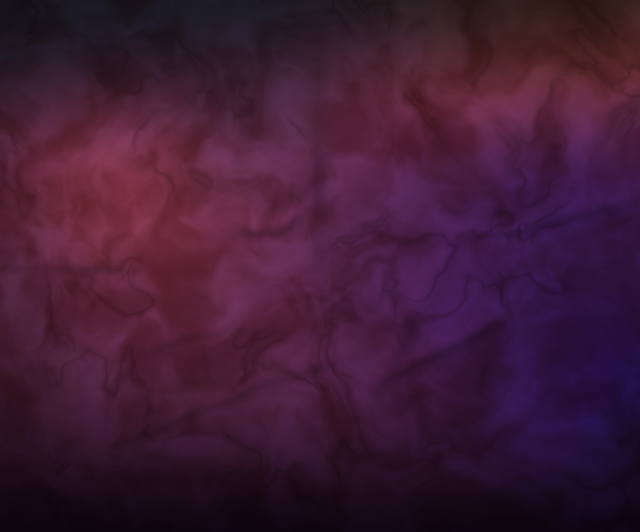
Give the GLSL for this background, as a Shadertoy shader.

```glsl
#define PLUM vec3(0.36, 0.15, 0.27)
#define BLUSH vec3(0.55, 0.22, 0.30)
#define RUST vec3(0.40, 0.17, 0.14)
#define MAUVE vec3(0.34, 0.18, 0.30)
#define VIOLET vec3(0.26, 0.10, 0.31)
#define INDIGO vec3(0.12, 0.05, 0.29)
#define SLATE vec3(0.10, 0.09, 0.13)
#define UMBER vec3(0.17, 0.11, 0.09)
#define MOTTLE 0.85
#define VEINS 0.26
#define RELIEF 0.20
#define FOLD 0.15

float hash(vec2 p) {
    return fract(sin(dot(p, vec2(127.1, 311.7))) * 43758.5453);
}

float noise(vec2 p) {
    vec2 cell = floor(p), f = fract(p);
    f = f * f * (3.0 - 2.0 * f);
    float low = mix(hash(cell), hash(cell + vec2(1, 0)), f.x);
    float high = mix(hash(cell + vec2(0, 1)), hash(cell + vec2(1, 1)), f.x);
    return mix(low, high, f.y);
}

float fbm(vec2 p) {
    float sum = 0.0, amp = 0.5;
    for (int i = 0; i < 4; i++) {
        sum += amp * noise(p);
        p = mat2(1.6, 1.2, -1.2, 1.6) * p + 7.3;
        amp *= 0.5;
    }
    return sum;
}

// Soft elliptical weight
float glow(vec2 uv, vec2 center, vec2 radius) {
    vec2 d = (uv - center) / radius;
    return exp(-dot(d, d));
}

// Paper ridge from a to b: lit on one side, shaded on the other
float crease(vec2 uv, vec2 a, vec2 b, float width) {
    vec2 dir = normalize(b - a), rel = uv - a;
    float along = dot(rel, dir) / length(b - a);
    float side = dot(rel, vec2(-dir.y, dir.x)) / width;
    float ends = smoothstep(-0.1, 0.3, along) * smoothstep(1.1, 0.7, along);
    float shade = 0.45 * exp(-pow(side - 1.4, 2.0) * 0.5) - exp(-pow(side + 0.4, 2.0));
    return shade * ends;
}

// Broad colour washes
vec3 washes(vec2 uv) {
    vec3 col = PLUM;
    col = mix(col, BLUSH, 0.85 * glow(uv, vec2(0.20, 0.64), vec2(0.19, 0.19)));
    col = mix(col, BLUSH, 0.70 * glow(uv, vec2(0.76, 0.83), vec2(0.22, 0.13)));
    col = mix(col, RUST, 0.80 * glow(uv, vec2(0.95, 0.91), vec2(0.28, 0.13)));
    col = mix(col, MAUVE, 0.75 * glow(uv, vec2(0.39, 0.80), vec2(0.13, 0.13)));
    col = mix(col, VIOLET, 0.75 * glow(uv, vec2(0.76, 0.42), vec2(0.24, 0.32)));
    col = mix(col, VIOLET * 0.86, 0.80 * glow(uv, vec2(0.93, 0.62), vec2(0.24, 0.13)));
    col = mix(col, INDIGO, 0.90 * glow(uv, vec2(1.00, 0.28), vec2(0.26, 0.30)));
    return col * (1.0 - 0.25 * glow(uv, vec2(0.0, 0.38), vec2(0.12, 0.30)));
}

void mainImage(out vec4 fragColor, in vec2 fragCoord) {
    vec2 uv = fragCoord / iResolution.xy;
    vec2 p = uv * vec2(1.2, 1.0);
    vec2 warp = vec2(fbm(p * 6.0), fbm(p * 6.0 + 31.7)) - 0.47;
    vec2 bent = uv + 0.07 * warp;
    vec3 col = washes(uv + 0.03 * warp);

    // Dark upper band and lower falloff
    float top = smoothstep(0.66 + 0.15 * uv.x, 0.97 + 0.10 * uv.x, uv.y + 0.03 * warp.x);
    col = mix(col, mix(SLATE, UMBER, smoothstep(0.35, 0.9, uv.x)), top);
    float lower = smoothstep(-0.07, 0.42 - 0.12 * uv.x, uv.y);
    col *= mix(vec3(0.12, 0.10, 0.22), vec3(1.0), lower);

    // Reddish stains, coarse and fine
    float coarse = fbm(p * 11.0 + warp * 2.5);
    float fine = fbm(p * 24.0 + warp * 4.0 + 50.0);
    float stain = smoothstep(0.20, 0.74, 0.65 * coarse + 0.35 * fine);
    col *= mix(vec3(1.0), mix(vec3(0.80, 0.66, 0.60), vec3(1.18, 1.30, 1.34), stain), MOTTLE);

    // Broken soft veins
    float ridge = abs(fbm(p * 8.0 + warp * 2.0 + 12.0) - 0.47);
    float patches = smoothstep(0.30, 0.70, noise(p * 9.0 + 4.0));
    col *= 1.0 - VEINS * patches * exp(-ridge * 20.0) * vec3(0.85, 1.0, 1.1);

    // Diagonal paper ridges
    float relief = crease(bent, vec2(0.59, 0.29), vec2(0.79, 0.40), 0.010);
    relief += 0.7 * crease(bent, vec2(0.18, 0.18), vec2(0.60, 0.34), 0.012);
    relief += 0.7 * crease(bent, vec2(0.70, 0.54), vec2(1.02, 0.63), 0.011);
    relief += crease(bent, vec2(0.36, 0.56), vec2(0.47, 0.61), 0.009);
    relief += 0.5 * crease(bent, vec2(0.57, 0.20), vec2(0.71, 0.56), 0.013);
    relief += 0.7 * crease(bent, vec2(0.92, 0.72), vec2(1.02, 0.88), 0.013);
    relief += 0.6 * crease(bent, vec2(0.22, 0.34), vec2(0.37, 0.41), 0.010);
    col *= 1.0 + RELIEF * relief;

    // Worn vertical and horizontal folds
    float wear = 0.35 + 1.3 * noise(p * 13.0 + 70.0);
    float vertical = exp(-pow((uv.x - 0.496 + 0.015 * warp.x) / 0.013, 2.0));
    vertical *= smoothstep(0.30, 0.65, uv.y) * smoothstep(1.0, 0.85, uv.y);
    float across = exp(-pow((uv.y - 0.495 + 0.020 * warp.y) / 0.010, 2.0));
    across *= smoothstep(0.42, 0.10, uv.x);
    col *= 1.0 - FOLD * wear * (vertical + 0.7 * across);

    fragColor = vec4(clamp(col, 0.0, 1.0), 1.0);
}
```
